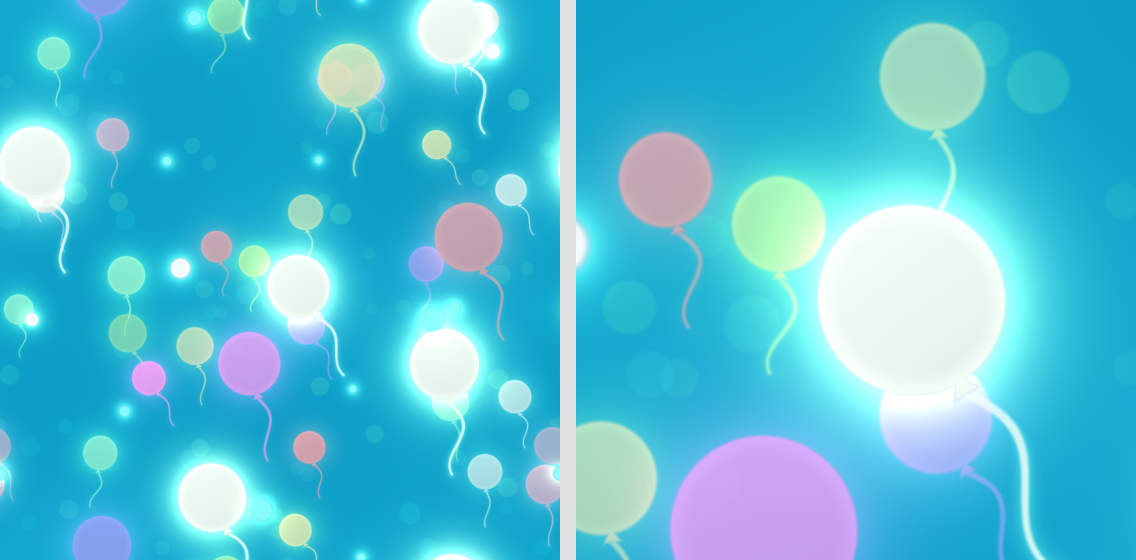
Left, the full canvas; right, a detail of the centre.
Give the GLSL for this pattern, as a WebGL 1 fragment shader.

```glsl
precision highp float;
// Glowing translucent balloons, light orbs and faint bubbles on a seamless turquoise field.
uniform vec2 u_resolution;

const float TAU = 6.2831853;
const float EDGE = 0.0016;
const vec3 WATER_DEEP = vec3(0.03, 0.60, 0.765);
const vec3 WATER_LIT = vec3(0.07, 0.66, 0.81);
const vec3 WHITE = vec3(0.95, 1.0, 0.97);
const vec3 CREAM = vec3(0.88, 0.94, 0.73);
const vec3 MINT = vec3(0.58, 0.97, 0.84);
const vec3 LIME = vec3(0.62, 0.92, 0.68);
const vec3 LILAC = vec3(0.76, 0.72, 0.82);
const vec3 VIOLET = vec3(0.62, 0.64, 0.97);
const vec3 PINK = vec3(0.95, 0.64, 0.98);
const vec3 SALMON = vec3(0.92, 0.65, 0.68);

vec2 hash2(float n) {
  return fract(sin(n * vec2(12.989, 78.233) + vec2(1.3, 4.7)) * 4375.85);
}

// Shortest offset from a centre on the wrapped unit square
vec2 wrapOffset(vec2 p, vec2 centre) {
  return fract(p - centre + 0.5) - 0.5;
}

// Evenly spread but irregular centres
vec2 scatter(float n, float seed, float jitter) {
  return fract(n * vec2(0.7549, 0.5698) + hash2(seed) + jitter * (hash2(n + seed) - 0.5));
}

float coverage(float d) {
  return 1.0 - smoothstep(-EDGE, EDGE, d);
}

// Light spilled on the water by a tint
vec3 glowTint(vec3 tint) {
  return max(tint - vec3(0.0, 0.5, 0.6), 0.0) * vec3(0.35, 0.6, 0.4);
}

vec3 smallTint(float h) {
  vec3 c = mix(MINT, WHITE, step(0.17, h));
  c = mix(c, CREAM, step(0.29, h));
  c = mix(c, LIME, step(0.41, h));
  c = mix(c, LILAC, step(0.53, h));
  c = mix(c, VIOLET, step(0.74, h));
  c = mix(c, PINK, step(0.86, h));
  return mix(c, SALMON, step(0.94, h));
}

vec3 largeTint(float n) {
  vec3 c = mix(WHITE, CREAM, step(4.5, n));
  c = mix(c, PINK, step(5.5, n));
  c = mix(c, VIOLET, step(6.5, n));
  return mix(c, SALMON, step(7.5, n));
}

// Curling string below the knot, in units of the balloon radius
float stringDistance(vec2 q, float curl) {
  float t = clamp((-q.y - 1.15) / 2.0, 0.0, 1.0);
  float x = curl * sin(5.2 * t);
  float slope = 2.6 * curl * cos(5.2 * t);
  float across = (q.x - x) / sqrt(1.0 + slope * slope);
  return length(vec2(across, q.y + 1.15 + 2.0 * t)) - mix(0.05, 0.03, t);
}

vec3 addBalloon(vec3 col, vec2 d, float r, float tilt, float curl, vec3 tint, float alpha, float glow) {
  float c = cos(tilt), s = sin(tilt);
  vec2 q = vec2(c * d.x + s * d.y, c * d.y - s * d.x) / r;
  float dist = length(q * vec2(1.0, 0.98));
  float knot = max(abs(q.x) + 0.6 * (q.y + 0.9), -q.y - 1.16);
  float strand = stringDistance(q, curl) * r;
  float body = coverage(min(dist - 1.0, knot) * r);
  float halo = exp(-max(dist - 1.0, 0.0) * r / (0.008 + 0.28 * r));
  float strandHalo = 0.3 * exp(-max(strand, 0.0) / 0.005);
  col += glowTint(tint) * glow * max(halo, strandHalo) * (1.0 - 0.7 * body);
  col = mix(col, tint, 0.8 * alpha * coverage(strand) * (1.0 - body));
  float shade = 0.97 + 0.05 * smoothstep(0.75, 1.0, dist) + 0.03 * q.y;
  return mix(col, tint * shade, alpha * body);
}

vec3 addOrb(vec3 col, vec2 d, float r, float whiteness) {
  float dist = length(d);
  float core = 1.0 - smoothstep(0.7 * r, 1.1 * r, dist);
  float halo = exp(-max(dist - r, 0.0) / (0.004 + 0.4 * r));
  col += vec3(0.22, 0.3, 0.18) * halo * (1.0 - core);
  return mix(col, mix(vec3(0.55, 1.0, 1.0), vec3(1.0), whiteness), 0.95 * core);
}

void main() {
  vec2 p = gl_FragCoord.xy / u_resolution;

  // Water with broad, wrapping light
  float wave = sin(TAU * (p.x + p.y) + 1.0) + sin(TAU * (2.0 * p.x - p.y)) + sin(TAU * 2.0 * p.y + 2.0);
  vec3 col = mix(WATER_DEEP, WATER_LIT, 0.5 + wave / 6.0);

  // Faint bubbles
  for (int i = 0; i < 70; i++) {
    float n = float(i);
    vec2 h = hash2(n + 300.0);
    float d = length(wrapOffset(p, scatter(n, 17.0, 0.4))) - mix(0.010, 0.020, h.x);
    vec3 tint = mix(vec3(0.08, 0.78, 0.92), vec3(0.25, 0.80, 0.76), h.y);
    col = mix(col, tint, coverage(d) * mix(0.1, 0.4, h.x * h.y + 0.2));
  }

  // Small balloons
  for (int i = 0; i < 29; i++) {
    float n = float(i);
    vec2 h = hash2(n + 120.0), k = hash2(n + 210.0);
    vec2 d = wrapOffset(p, scatter(n, 5.0, 0.25));
    vec3 tint = smallTint(fract(n * 0.618 + 0.1));
    col = addBalloon(col, d, mix(0.026, 0.035, h.x), mix(-0.2, 0.6, h.y),
      mix(0.15, 0.32, k.x), tint, mix(0.6, 0.95, k.y), mix(0.3, 0.8, k.y));
  }

  // Large balloons, the first ones brightest
  for (int i = 0; i < 9; i++) {
    float n = float(i);
    vec2 h = hash2(n + 60.0);
    float bright = 1.0 - step(4.5, n);
    vec2 d = wrapOffset(p, scatter(n, 9.0, 0.2));
    col = addBalloon(col, d, mix(0.050, 0.064, h.x), mix(-0.15, 0.55, h.y),
      mix(0.18, 0.3, h.x), largeTint(n), mix(0.82, 1.0, bright), mix(0.8, 1.8, bright));
  }

  // Bright orbs
  for (int i = 0; i < 13; i++) {
    float n = float(i);
    vec2 h = hash2(n + 400.0);
    vec2 d = wrapOffset(p, scatter(n, 31.0, 0.3));
    col = addOrb(col, d, mix(0.007, 0.025, h.x), step(0.7, h.y));
  }

  gl_FragColor = vec4(clamp(col, 0.0, 1.0), 1.0);
}
```
